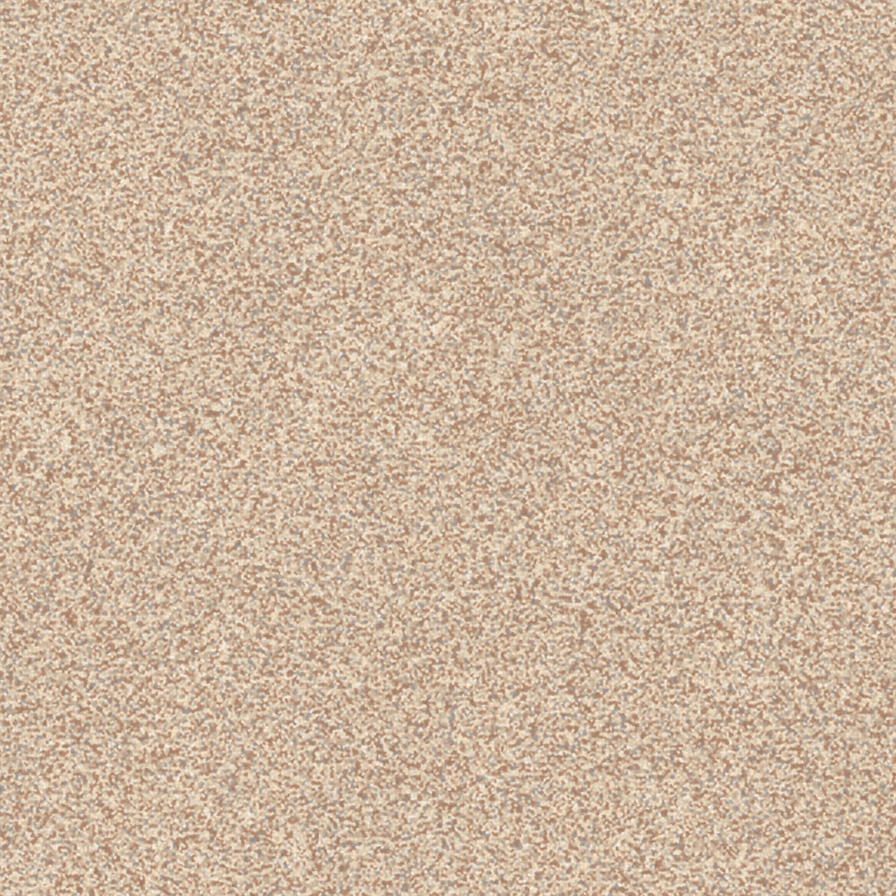
Reproduce this texture procedurally as a WebGL 1 fragment shader.

```glsl
precision highp float;
uniform vec2 u_resolution;

vec3 hash3(vec2 p) {
  vec3 q = fract(p.xyx * vec3(0.1031, 0.1030, 0.0973));
  q += dot(q, q.yxz + 33.33);
  return fract((q.xxy + q.yzz) * q.zyx);
}

float valueNoise(vec2 p) {
  vec2 cell = floor(p), f = fract(p);
  f = f * f * (3.0 - 2.0 * f);
  float low = mix(hash3(cell).x, hash3(cell + vec2(1.0, 0.0)).x, f.x);
  float high = mix(hash3(cell + vec2(0.0, 1.0)).x, hash3(cell + 1.0).x, f.x);
  return mix(low, high, f.y);
}

// Cream, tan, rust, grey and near-white grains by share
vec3 grainColor(float pick) {
  vec3 color = vec3(0.95, 0.91, 0.85);
  color = mix(color, vec3(0.935, 0.86, 0.755), step(0.07, pick));
  color = mix(color, vec3(0.83, 0.73, 0.63), step(0.45, pick));
  color = mix(color, vec3(0.71, 0.545, 0.445), step(0.70, pick));
  return mix(color, vec3(0.67, 0.62, 0.59), step(0.91, pick));
}

// Half of the two-by-two blocks share out light and dark evenly, to limit clumps
float grainPick(vec2 cell, float random) {
  vec2 block = floor(cell * 0.5);
  vec2 corner = cell - 2.0 * block;
  vec3 rnd = hash3(block + 90.0);
  float stratum = mod(corner.x + 2.0 * corner.y + floor(4.0 * rnd.x), 4.0);
  return mix(random, 0.25 * (stratum + random), step(rnd.y, 0.55));
}

// Nearest of the scattered, randomly turned oval grains
vec3 grains(vec2 p, float mottle) {
  vec2 home = floor(p);
  float nearest = 9.0;
  vec2 nearestCell = home;
  for (int y = -1; y <= 1; y++) {
    for (int x = -1; x <= 1; x++) {
      vec2 cell = home + vec2(float(x), float(y));
      vec3 rnd = hash3(cell + 17.0);
      vec2 offset = p - cell - 0.1 - 0.8 * rnd.xy;
      float angle = 6.2832 * rnd.z;
      vec2 axis = vec2(cos(angle), sin(angle));
      float d = length(vec2(0.78 * dot(offset, axis),
                            1.25 * dot(offset, vec2(-axis.y, axis.x))));
      if (d < nearest) {
        nearest = d;
        nearestCell = cell;
      }
    }
  }
  vec3 rnd = hash3(nearestCell + 341.0);
  float tone = 1.0 + 0.12 * (rnd.y - 0.5);
  float rim = mix(1.0, 0.88, smoothstep(0.2, 0.8, nearest));
  return grainColor(grainPick(nearestCell, rnd.x) + mottle) * tone * rim;
}

void main() {
  vec2 uv = gl_FragCoord.xy / u_resolution.y;

  // Faint cloudy drift in the mix of grains
  float cloud = 0.6 * valueNoise(uv * 7.0 + 3.0) + 0.4 * valueNoise(uv * 17.0 + 40.0) - 0.5;

  // A small weighted footprint softens the grain edges
  float spread = max(0.00095, 0.4 / u_resolution.y);
  vec3 color = vec3(0.0);
  for (int j = -1; j <= 1; j++) {
    for (int i = -1; i <= 1; i++) {
      vec2 shift = vec2(float(i), float(j));
      float weight = (1.0 - 0.4 * abs(shift.x)) * (1.0 - 0.4 * abs(shift.y)) / 4.84;
      color += weight * grains((uv + shift * spread) * 290.0, 0.05 * cloud);
    }
  }
  gl_FragColor = vec4(color * (1.0 - 0.02 * cloud), 1.0);
}
```
